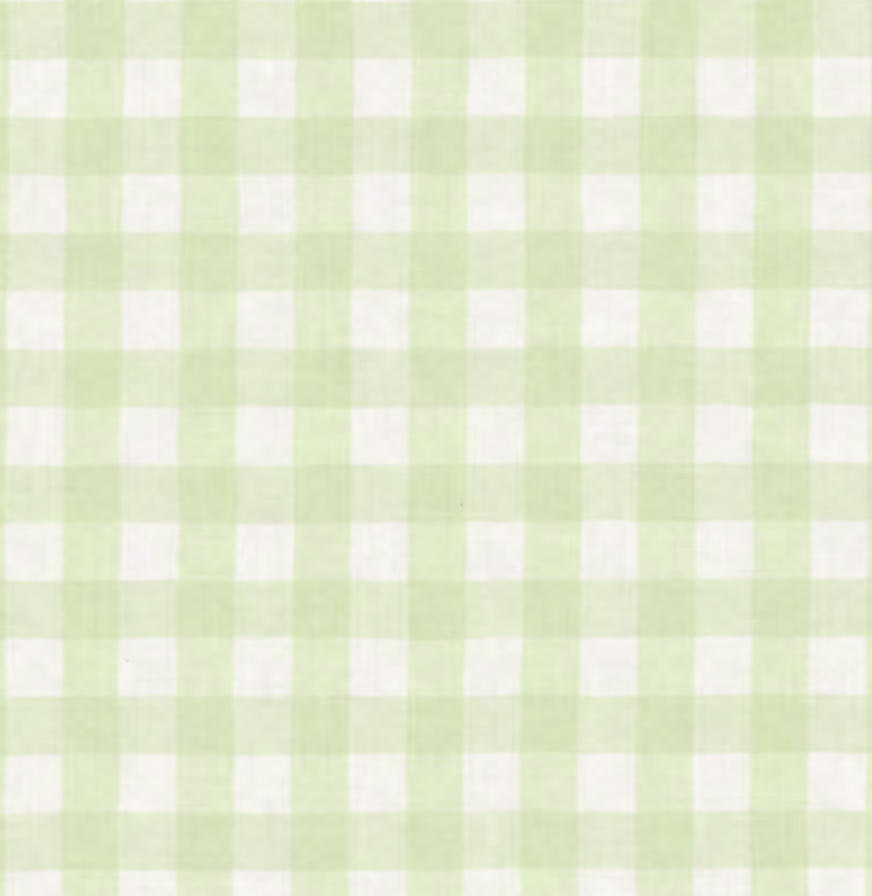
This pattern is drawn by a Shadertoy shader. Its source:

```glsl
// Pale green and white gingham cloth with soft, uneven woven checks.

const vec2 REPEATS = vec2(7.59, 7.73);
const vec2 CHECK_START = vec2(0.0105, 0.0665);
const vec2 SKEW = vec2(0.0067, 0.0030);

const vec3 WHITE = vec3(0.958, 0.949, 0.926);
const vec3 WARP_GREEN = vec3(0.887, 0.922, 0.796);
const vec3 WEFT_GREEN = vec3(0.891, 0.914, 0.812);
const vec3 CROSS_GREEN = vec3(0.847, 0.892, 0.737);

float hash(vec2 p) {
    return fract(sin(dot(p, vec2(127.1, 311.7))) * 43758.5453);
}

float noise(vec2 p) {
    vec2 cell = floor(p);
    vec2 f = fract(p);
    f = f * f * (3.0 - 2.0 * f);
    float low = mix(hash(cell), hash(cell + vec2(1.0, 0.0)), f.x);
    float high = mix(hash(cell + vec2(0.0, 1.0)), hash(cell + vec2(1.0, 1.0)), f.x);
    return mix(low, high, f.y);
}

// Noise centred on zero
float grain(vec2 p) {
    return noise(p) - 0.5;
}

// Signed distance to the dyed half of each repeat, negative inside
float stripeDistance(float t) {
    return abs(fract(t - 0.25) - 0.5) - 0.25;
}

float stripe(float d, float blur) {
    return 1.0 - smoothstep(-blur, blur, d);
}

float edgeLine(float d, float centre, float width) {
    float x = (d - centre) / width;
    return exp(-x * x);
}

vec3 dye(float warp, float weft) {
    return mix(mix(WHITE, WARP_GREEN, warp), mix(WEFT_GREEN, CROSS_GREEN, warp), weft);
}

// Sparse broken threads: x counts across the thread, y along it
float slub(vec2 p) {
    return smoothstep(0.62, 0.95, noise(p * vec2(150.0, 13.0)));
}

// Rare small dark flecks scattered on a jittered grid
float flecks(vec2 p, float blur) {
    vec2 grid = p * 24.0;
    vec2 cell = floor(grid);
    vec2 jitter = 0.2 + 0.6 * vec2(hash(cell + 3.1), hash(cell + 8.7));
    float d = length(fract(grid) - jitter) - 0.03;
    float present = step(0.996, hash(cell + 15.3));
    return present * (1.0 - smoothstep(-blur, blur, d));
}

void mainImage(out vec4 fragColor, in vec2 fragCoord) {
    vec2 uv = fragCoord / iResolution.xy;
    vec2 p = fragCoord / iResolution.y;
    float pixel = 1.0 / iResolution.y;

    // Slightly skewed checks counted from the upper left
    vec2 down = vec2(uv.x, 1.0 - uv.y);
    vec2 checks = (down - CHECK_START + SKEW * down.yx) * REPEATS;

    // Gently uneven stripe edges
    checks.x += 0.025 * grain(p * vec2(7.0, 12.0)) + 0.014 * grain(p * vec2(15.0, 45.0));
    checks.y += 0.025 * grain(p * vec2(12.0, 7.0) + 19.0) + 0.014 * grain(p * vec2(45.0, 15.0));

    // Edge softness varies along each stripe
    float blur = max(0.026, 6.0 * pixel);
    float warpWear = noise(p * vec2(9.0, 18.0) + 5.0);
    float weftWear = noise(p * vec2(18.0, 9.0) + 11.0);
    float warpEdge = stripeDistance(checks.x);
    float weftEdge = stripeDistance(checks.y);
    float warp = stripe(warpEdge, blur * (0.8 + 0.7 * warpWear));
    float weft = stripe(weftEdge, blur * (0.8 + 0.7 * weftWear));
    vec3 color = dye(warp, weft);

    // Stray green threads beside the stripes, pale threads within them
    float thread = max(0.014, 2.0 * pixel);
    float stray = edgeLine(warpEdge, 0.065, thread) * smoothstep(0.45, 0.8, warpWear)
                + edgeLine(weftEdge, 0.065, thread) * smoothstep(0.55, 0.9, weftWear);
    float pale = edgeLine(warpEdge, -0.06, thread) * smoothstep(0.55, 0.2, warpWear)
               + edgeLine(weftEdge, -0.06, thread) * smoothstep(0.45, 0.1, weftWear);
    color -= stray * vec3(0.016, 0.006, 0.026);
    color += pale * vec3(0.012, 0.008, 0.014);

    // Slight shade difference between neighbouring checks
    float shade = hash(floor(checks * 2.0) + 41.0) - 0.5;
    color += shade * vec3(0.006, 0.002, 0.010);

    // Broken threads over blotchy mottling
    color += 0.009 * (slub(p) - slub(p + 71.0) + slub(p.yx + 29.0) - slub(p.yx + 53.0));
    color += 0.020 * grain(p * vec2(100.0, 115.0)) + 0.014 * grain(p * 50.0 + 7.0);

    // Drift between pink and green
    float tint = grain(p * 55.0 + 61.0) + 0.6 * grain(p * 14.0 + 23.0);
    color += tint * vec3(0.010, -0.008, 0.024);

    color -= 0.12 * flecks(p, max(0.05, 24.0 * pixel));
    fragColor = vec4(clamp(color, 0.0, 1.0), 1.0);
}
```
